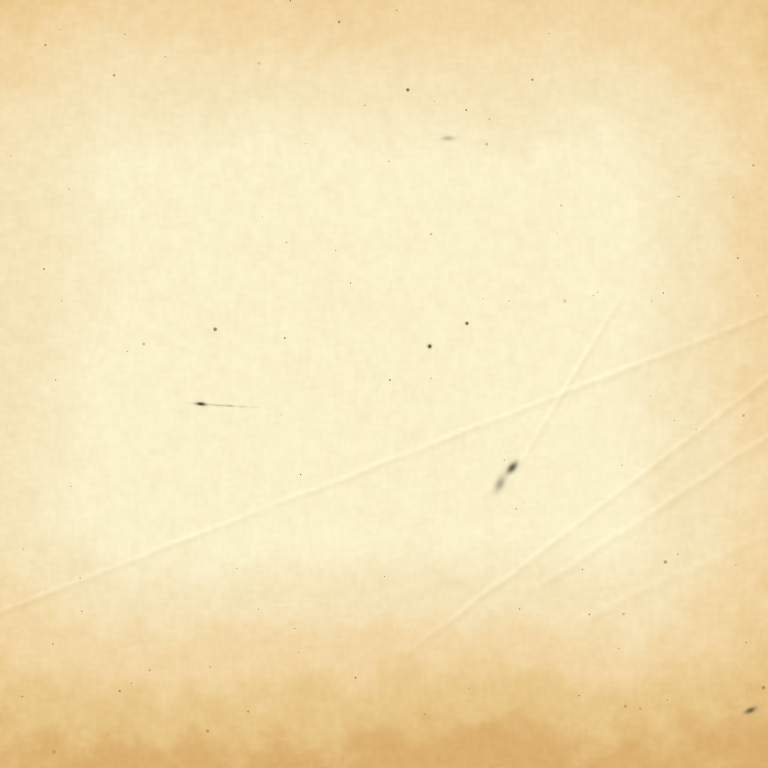
Write a three.js fragment shader that draws this texture.

```glsl
varying vec2 vUv;

const vec3 CREAM = vec3(0.985, 0.948, 0.800);
const vec3 PALE  = vec3(0.962, 0.893, 0.725);
const vec3 STRAW = vec3(0.950, 0.840, 0.640);
const vec3 HONEY = vec3(0.910, 0.780, 0.540);
const vec3 BROWN = vec3(0.860, 0.690, 0.440);
const vec3 INK   = vec3(0.200, 0.180, 0.150);
const vec3 DUST  = vec3(0.560, 0.460, 0.300);

// Reach and strength of the staining from each side
const vec2 STAIN_BOTTOM = vec2(0.30, 1.00);
const vec2 STAIN_TOP    = vec2(0.22, 0.52);
const vec2 STAIN_RIGHT  = vec2(0.20, 0.46);
const vec2 STAIN_LEFT   = vec2(0.16, 0.22);

const float STAIN_CURVE = 1.2;
const float BLOTCH = 0.16;
const float GRAIN = 0.028;
const float SPECK_CELLS = 17.0;
const float SPECK_CHANCE = 0.24;

float hash(vec2 p) {
  return fract(sin(dot(p, vec2(12.9898, 78.233))) * 43758.5453);
}

float noise(vec2 p) {
  vec2 i = floor(p), f = fract(p);
  f = f * f * (3.0 - 2.0 * f);
  return mix(mix(hash(i), hash(i + vec2(1.0, 0.0)), f.x),
             mix(hash(i + vec2(0.0, 1.0)), hash(i + 1.0), f.x), f.y);
}

float fbm(vec2 p) {
  float sum = 0.0, amp = 0.5;
  for (int i = 0; i < 5; i++) {
    sum += amp * noise(p);
    p = mat2(1.6, 1.2, -1.2, 1.6) * p + 7.3;
    amp *= 0.5;
  }
  return sum / 0.96875;
}

float stain(float inset, vec2 side) {
  return side.y * pow(clamp(1.0 - inset / side.x, 0.0, 1.0), STAIN_CURVE);
}

vec3 agedPaper(float age) {
  vec3 c = mix(CREAM, PALE, smoothstep(0.0, 0.25, age));
  c = mix(c, STRAW, smoothstep(0.25, 0.5, age));
  c = mix(c, HONEY, smoothstep(0.5, 0.75, age));
  return mix(c, BROWN, smoothstep(0.75, 1.0, age));
}

// Lit ridge with a shaded foot, fading out at both ends
float crease(vec2 p, vec2 a, vec2 b, float width) {
  vec2 dir = normalize(b - a);
  float along = dot(p - a, dir) / length(b - a);
  float d = dot(p - a, vec2(-dir.y, dir.x)) / width;
  d += 0.9 * (noise(p * 24.0) - 0.5);
  float ends = smoothstep(0.0, 0.12, along) * smoothstep(1.0, 0.88, along);
  float relief = exp(-d * d) - 0.8 * exp(-(d + 1.8) * (d + 1.8) * 0.5);
  return relief * ends * (0.55 + 0.6 * noise(p * 17.0 + 3.0));
}

// Soft elongated spot
float mark(vec2 p, vec2 center, vec2 radius, float angle) {
  vec2 q = p - center;
  float c = cos(angle), s = sin(angle);
  q = vec2(c * q.x + s * q.y, c * q.y - s * q.x) / radius;
  return exp(-dot(q, q));
}

float specks(vec2 p, float cells, float chance) {
  vec2 g = p * cells, id = floor(g);
  vec2 center = 0.15 + 0.7 * vec2(hash(id + 3.1), hash(id + 8.7));
  float radius = mix(0.0009, 0.0026, pow(hash(id + 5.3), 3.0)) * cells;
  float spot = 1.0 - smoothstep(radius * 0.4, radius * 1.5, length(fract(g) - center));
  return spot * step(hash(id + 1.9), chance) * (0.3 + 0.6 * hash(id + 6.4));
}

void main() {
  vec2 p = vUv;

  // Stained borders with a wavering front
  vec2 q = p + 0.045 * (vec2(fbm(p * 6.0), fbm(p * 6.0 + 19.0)) - 0.5);
  float clean = (1.0 - stain(q.y, STAIN_BOTTOM)) * (1.0 - stain(1.0 - q.y, STAIN_TOP));
  clean *= (1.0 - stain(1.0 - q.x, STAIN_RIGHT)) * (1.0 - stain(q.x, STAIN_LEFT));
  float age = 1.0 - clean;
  float cloud = fbm(p * 28.0) - 0.5;
  age += BLOTCH * (cloud + 0.7 * (fbm(p * 5.0 + 40.0) - 0.5)) * (0.6 + 1.4 * age);
  vec3 color = agedPaper(clamp(age + 0.04, 0.0, 1.0));

  // Fibres and fine grain
  float fibre = noise(p * vec2(220.0, 90.0)) + noise(p * vec2(100.0, 240.0) + 11.0) - 1.0;
  color += GRAIN * (0.6 * fibre + 0.8 * (fbm(p * 75.0) - 0.5)) * vec3(0.8, 1.0, 1.3);

  // Folds
  float fold = crease(p, vec2(-0.10, 0.167), vec2(1.10, 0.633), 0.0032);
  fold += 0.9 * crease(p, vec2(0.655, 0.365), vec2(0.815, 0.625), 0.0030);
  fold += crease(p, vec2(0.52, 0.145), vec2(1.08, 0.57), 0.0034);
  fold += 0.9 * crease(p, vec2(0.68, 0.225), vec2(1.08, 0.488), 0.0038);
  fold += 0.5 * crease(p, vec2(0.74, 0.19), vec2(1.08, 0.345), 0.0050);
  color += 0.034 * fold * vec3(0.8, 1.0, 1.3);

  // Scattered dust
  color = mix(color, DUST, 0.75 * specks(p, SPECK_CELLS, SPECK_CHANCE));
  color = mix(color, INK, 0.6 * specks(p + 4.37, SPECK_CELLS * 0.6, SPECK_CHANCE));

  // Larger ink marks
  float ink = 0.75 * mark(p, vec2(0.667, 0.391), vec2(0.0085, 0.0045), 0.85);
  ink += 0.35 * mark(p, vec2(0.651, 0.370), vec2(0.0110, 0.0055), 1.1);
  ink += 0.85 * mark(p, vec2(0.262, 0.474), vec2(0.0060, 0.0022), -0.1);
  ink += 0.40 * mark(p, vec2(0.292, 0.472), vec2(0.0300, 0.0014), -0.06) * noise(p * 120.0);
  ink += 0.65 * mark(p, vec2(0.977, 0.075), vec2(0.0070, 0.0032), 0.4);
  ink += 0.95 * mark(p, vec2(0.5595, 0.549), vec2(0.0024), 0.0);
  ink += 0.85 * mark(p, vec2(0.608, 0.579), vec2(0.0020), 0.0);
  ink += 0.80 * mark(p, vec2(0.531, 0.883), vec2(0.0019), 0.0);
  ink += 0.25 * mark(p, vec2(0.584, 0.820), vec2(0.0080, 0.0030), 0.0);
  color = mix(color, INK, clamp(ink, 0.0, 0.9));

  gl_FragColor = vec4(clamp(color, 0.0, 1.0), 1.0);
}
```
